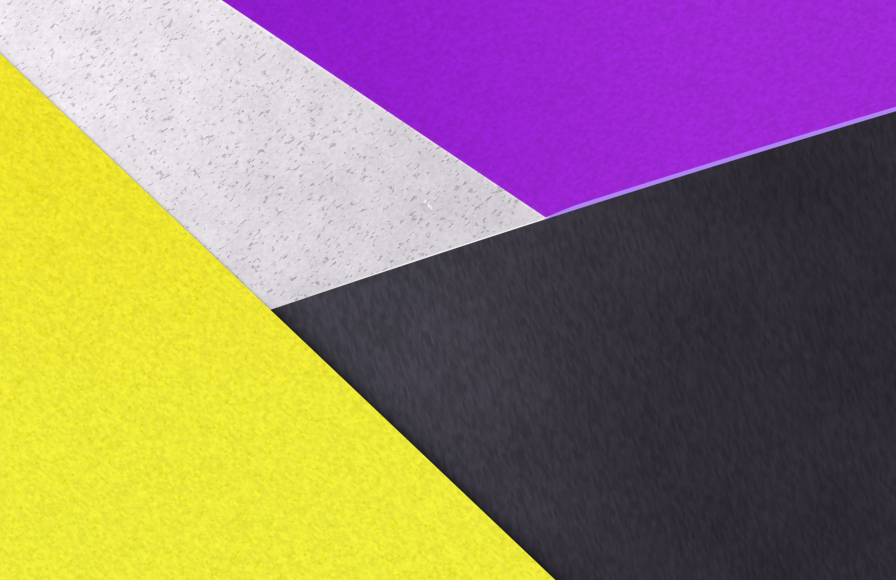
A Shadertoy shader for this background:

```glsl
// Four overlapping sheets of textured paper: yellow, pale grey, violet and charcoal.
// Straight or slightly bowed edges divide the sheets; stretched value noise gives
// each one its grain, and soft shadows and thin lit rims give them thickness.

float hash(vec2 cell) {
    vec3 q = fract(cell.xyx * vec3(0.1031, 0.1030, 0.0973));
    q += dot(q, q.yzx + 33.33);
    return fract((q.x + q.y) * q.z);
}

float noise(vec2 p) {
    vec2 cell = floor(p), f = fract(p);
    f = f * f * (3.0 - 2.0 * f);
    return mix(mix(hash(cell), hash(cell + vec2(1, 0)), f.x),
               mix(hash(cell + vec2(0, 1)), hash(cell + vec2(1, 1)), f.x), f.y);
}

// Noise stretched along a direction, centred on zero
float fibres(vec2 p, float angle, vec2 scale) {
    float c = cos(angle), s = sin(angle);
    p = mat2(c, -s, s, c) * p * scale;
    return 0.65 * noise(p) + 0.35 * noise(p * 1.9 + 17.0) - 0.5;
}

// Signed distance to the line through a and b, positive on its left
float side(vec2 p, vec2 a, vec2 b) {
    vec2 d = normalize(b - a);
    return d.x * (p.y - a.y) - d.y * (p.x - a.x);
}

float segment(vec2 p, vec2 a, vec2 b) {
    vec2 d = b - a;
    return length(p - a - d * clamp(dot(p - a, d) / dot(d, d), 0.0, 1.0));
}

void mainImage(out vec4 fragColor, in vec2 fragCoord) {
    vec2 p = fragCoord / iResolution.y;
    p.x *= 1.542 * iResolution.y / iResolution.x;
    float soft = 0.8 / iResolution.y;

    // Sheet edges
    float yellowEdge = -side(p, vec2(0.0, 0.908), vec2(0.956, 0.0));
    float violetEdge = side(p, vec2(0.3815, 1.0), vec2(0.938, 0.626));
    float along = p.x - 0.466;
    float darkEdge = (0.466 + 0.339 * along - 0.0195 * along * along - p.y) * 0.95;

    // Pale sheet: fading light, dark flecks and one stray fibre
    float grain = fibres(p, 0.6, vec2(170.0, 230.0));
    float fleck = smoothstep(0.13, 0.4, fibres(p, -0.9, vec2(260.0, 130.0)));
    vec3 pale = mix(vec3(0.93, 0.91, 0.93), vec3(0.83, 0.81, 0.83),
                    smoothstep(0.0, 1.1, p.x + 0.5 * (1.0 - p.y)));
    pale += 0.07 * grain - 0.16 * fleck + 0.04 * (noise(p * 22.0) - 0.5);
    pale += 0.12 * (1.0 - smoothstep(0.001, 0.004,
            segment(p, vec2(0.732, 0.652), vec2(0.742, 0.641))));

    // Violet sheet
    vec3 violet = mix(vec3(0.56, 0.11, 0.80), vec3(0.62, 0.16, 0.84),
                      smoothstep(0.4, 1.3, p.x));
    violet *= 1.0 + 0.14 * fibres(p, 0.4, vec2(150.0, 200.0));

    vec3 color = mix(pale, violet, smoothstep(-soft, soft, violetEdge));
    color += 0.06 * exp(-abs(violetEdge + 0.002) * 500.0);

    // Lit rim of the charcoal sheet: white on the pale side, lilac on the violet
    float rimWidth = mix(0.0025, 0.0075, smoothstep(0.92, 1.0, p.x));
    vec3 rim = mix(vec3(0.95, 0.94, 0.95), vec3(0.69, 0.52, 0.96),
                   smoothstep(0.93, 0.95, p.x));
    color = mix(color, rim, smoothstep(-soft, soft, darkEdge + rimWidth)
                            * smoothstep(0.45, 0.7, p.x));

    // Charcoal sheet: steep ridges, and a shadow beside the yellow sheet
    float ridges = fibres(p, 0.3, vec2(210.0, 75.0));
    vec3 charcoal = mix(vec3(0.26, 0.25, 0.29), vec3(0.18, 0.165, 0.20),
                        smoothstep(0.6, 1.4, p.x + 0.15 * (0.5 - p.y)));
    charcoal *= 1.0 + 0.32 * ridges + 0.10 * (noise(p * 9.0) - 0.5);
    charcoal *= 1.0 - 0.45 * exp(-max(-yellowEdge, 0.0) * 70.0);
    color = mix(color, charcoal, smoothstep(-soft, soft, darkEdge));

    // Yellow sheet, with a faint contact line along its edge
    vec3 yellow = mix(vec3(0.93, 0.89, 0.17), vec3(0.93, 0.92, 0.23),
                      smoothstep(0.9, 0.1, p.y));
    yellow *= 1.0 + 0.12 * fibres(p, -0.7, vec2(150.0, 210.0));
    yellow -= vec3(0.03, 0.04, 0.10) * smoothstep(0.1, 0.4, grain);
    color *= 1.0 - 0.25 * exp(-abs(yellowEdge) * 450.0);
    color = mix(color, yellow, smoothstep(-soft, soft, yellowEdge));

    fragColor = vec4(clamp(color, 0.0, 1.0), 1.0);
}
```
